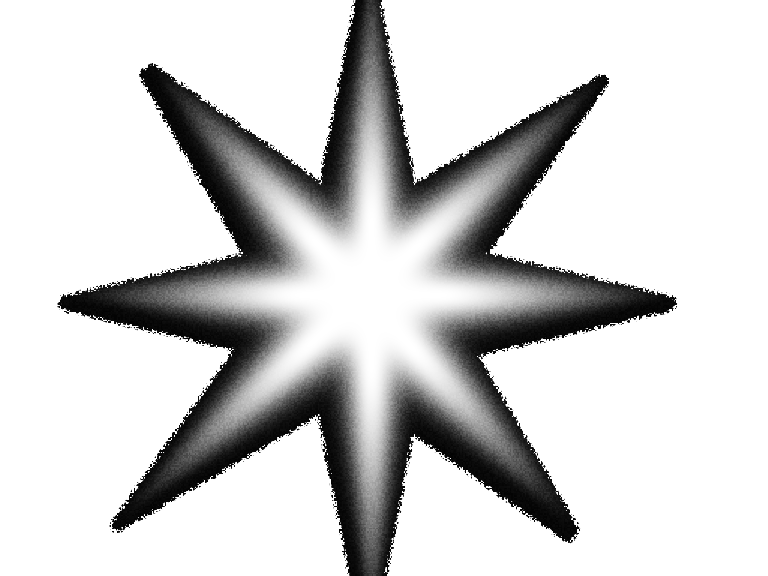
This background is drawn by a WebGL 1 fragment shader. Its source:

```glsl
precision highp float;
// An eight-pointed black star on white, with a blurred white glow along each ray.
// Four tapered bars cross to form the star; their glows are screened together,
// and a fine hash grain roughens the outline and the soft falloff.

uniform vec2 u_resolution;

float hash(vec2 cell) {
    vec3 q = fract(vec3(cell.xyx) * 0.1031);
    q += dot(q, q.yzx + 33.33);
    return fract((q.x + q.y) * q.z);
}

// Coordinates in a bar's frame: x along it and y across, folded to one quadrant.
vec2 barSpace(vec2 p, float angle) {
    vec2 axis = vec2(cos(angle), sin(angle));
    return abs(vec2(dot(p, axis), dot(p, vec2(-axis.y, axis.x))));
}

// Distance to a tapered bar with a rounded tip.
float barDistance(vec2 q, float halfWidth, float reach) {
    float radius = 0.01;
    vec2 outside = max(vec2(q.x - reach, q.y - halfWidth) + radius, 0.0);
    return length(outside) - radius;
}

// Light that fades towards the tip and across the bar.
float barGlow(vec2 q, float halfWidth, float reach) {
    float along = 1.0 - smoothstep(0.12, reach * 1.02, q.x);
    float across = q.y / (0.52 * max(halfWidth, 0.02));
    return along * exp(-pow(across, 2.3));
}

void main() {
    vec2 p = (gl_FragCoord.xy - 0.5 * u_resolution) / u_resolution.y;
    vec2 grainCell = floor((p + 1.0) * 384.0);
    float grain = hash(grainCell) - 0.5;
    float edgeGrain = hash(grainCell + 517.0) - 0.5;

    float star = 1.0;
    float shade = 1.0;
    for (int i = 0; i < 4; i++) {
        float k = float(i);
        float diagonal = mod(k, 2.0);
        float upright = i == 2 ? 1.0 : 0.0;

        // Diagonals lean slightly; the upright bar is longer and slimmer.
        float angle = k * 0.7854 - 0.044 * diagonal;
        float reach = 0.536 + diagonal * (0.061 - 0.015 * k) + 0.104 * upright;
        float root = 0.1365 - 0.013 * upright;
        float taper = 0.235 - 0.015 * diagonal - 0.042 * upright;
        vec2 center = vec2(-0.0285 - 0.0135 * diagonal, -0.0265);

        vec2 q = barSpace(p - center, angle);
        star = min(star, barDistance(q, root - taper * q.x, reach));

        // The glow sits a little up and to the right of the bar.
        vec2 g = barSpace(p - center - vec2(0.007, 0.014), angle);
        shade *= 1.0 - barGlow(g, root - taper * g.x, reach);
    }

    // Grain is strongest in the midtones.
    float glow = 1.0 - shade;
    glow += grain * (0.03 + 0.5 * glow * (1.0 - glow)) * (1.0 - glow * glow);
    float ink = clamp(0.025 + 0.975 * glow, 0.0, 1.0);

    float pixel = 0.7 / u_resolution.y;
    float outside = smoothstep(-pixel, pixel, star + 0.009 * edgeGrain);
    gl_FragColor = vec4(vec3(mix(ink, 1.0, outside)), 1.0);
}
```
